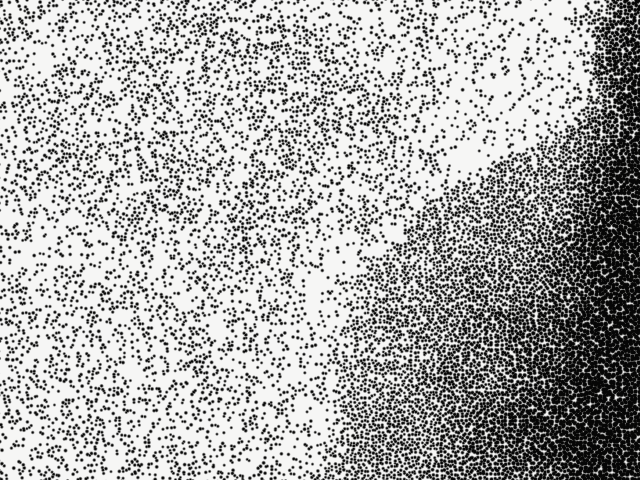
This texture is drawn by a WebGL 1 fragment shader. Its source:

```glsl
precision highp float;
// Ink stipple on pale paper: sparse dots on the left, a dense curved shadow on the right.
// A tone field sets how likely each jittered grid cell holds a dot and how wide it is;
// in deep shade the dots swell and merge, leaving only pinholes of paper.

#define CELL 0.0075
#define DOT_RADIUS 0.39
#define DOT_SWELL 0.31
#define JITTER 0.86
#define SOFTNESS 0.0023
#define LIGHT_TONE 0.165
#define SHADE_TONE 0.37
#define CLUMPING 0.17
#define PAPER vec3(0.965, 0.965, 0.962)
#define INK vec3(0.025, 0.025, 0.022)

uniform vec2 u_resolution;

vec3 hash3(vec2 p) {
  vec3 q = fract(vec3(p.xyx) * vec3(0.1031, 0.1030, 0.0973));
  q += dot(q, q.yxz + 33.33);
  return fract((q.xxy + q.yzz) * q.zyx);
}

vec2 gradient(vec2 cell) {
  float angle = 6.2832 * hash3(cell + 71.0).x;
  return vec2(cos(angle), sin(angle));
}

float gradientNoise(vec2 p) {
  vec2 i = floor(p), f = fract(p);
  vec2 w = f * f * f * (f * (f * 6.0 - 15.0) + 10.0);
  float a = dot(gradient(i), f);
  float b = dot(gradient(i + vec2(1.0, 0.0)), f - vec2(1.0, 0.0));
  float c = dot(gradient(i + vec2(0.0, 1.0)), f - vec2(0.0, 1.0));
  float d = dot(gradient(i + 1.0), f - 1.0);
  return mix(mix(a, b, w.x), mix(c, d, w.x), w.y);
}

// Soft round patch, 1 at its centre
float patchAt(vec2 p, vec2 centre, float size) {
  vec2 d = (p - centre) / size;
  return exp(-dot(d, d));
}

// Soft stroke between two points
float strokeAt(vec2 p, vec2 a, vec2 b, float size) {
  vec2 ab = b - a;
  float t = clamp(dot(p - a, ab) / dot(ab, ab), 0.0, 1.0);
  return patchAt(p, a + ab * t, size);
}

// Left border of the shadow: a slow curve, then a shoulder to the right
float shadowBorder(float y) {
  float low = min(y, 0.6);
  return 0.67 + 0.56 * low * low
    + 0.335 * smoothstep(0.55, 0.78, y) + 0.12 * max(y - 0.78, 0.0);
}

// Wanted share of ink at a place
float inkTone(vec2 p) {
  float broad = gradientNoise(p * 8.0 + 3.7);
  float fine = gradientNoise(p * vec2(34.0, 26.0) + 19.0);

  // Sparse field with denser drifts and bare patches
  float light = LIGHT_TONE;
  light += 0.09 * strokeAt(p, vec2(0.41, 0.96), vec2(0.81, 0.755), 0.065);
  light += 0.05 * patchAt(p, vec2(0.60, 0.70), 0.09);
  light += 0.05 * patchAt(p, vec2(0.17, 0.67), 0.08);
  light += 0.05 * strokeAt(p, vec2(0.32, 0.59), vec2(0.56, 0.51), 0.09);
  light -= 0.08 * strokeAt(p, vec2(0.98, 0.70), vec2(1.18, 0.96), 0.15);
  light -= 0.05 * strokeAt(p, vec2(0.70, 0.47), vec2(0.59, 0.17), 0.09);
  light -= 0.03 * patchAt(p, vec2(0.10, 0.46), 0.12);
  light = max(light + CLUMPING * (0.45 * broad + fine), 0.035);

  // Shadow, deepening to the right edge and the lower right corner
  float inside = p.x - shadowBorder(p.y) + 0.05 * broad + 0.025 * fine;
  float shade = SHADE_TONE + 0.13 * smoothstep(0.0, 0.5, inside);
  shade += 0.45 * smoothstep(1.12, 1.36, p.x);
  shade += 0.30 * patchAt(p, vec2(1.28, 0.10), 0.36);
  shade += 0.10 * broad + 0.12 * fine;

  return mix(light, shade, smoothstep(-0.025, 0.055, inside));
}

void main() {
  vec2 p = gl_FragCoord.xy / u_resolution.y;
  vec2 home = floor(p / CELL);
  float nearest = 1.0;

  // Signed distance to the closest dot edge among neighbouring cells
  for (int j = -1; j <= 1; j++) {
    for (int i = -1; i <= 1; i++) {
      vec2 cell = home + vec2(float(i), float(j));
      vec3 rnd = hash3(cell + 11.0);
      vec3 vary = hash3(cell + 213.0);
      float tone = inkTone((cell + 0.5) * CELL);
      float radius = DOT_RADIUS * mix(0.8, 1.15, vary.x)
        + DOT_SWELL * smoothstep(0.42, 0.98, tone);
      vec2 centre = cell + 0.5 + JITTER * (rnd.xy - 0.5);
      float dist = (length(p / CELL - centre) - radius) * CELL;
      if (rnd.z < tone * 2.1) nearest = min(nearest, dist);
    }
  }

  float soft = max(SOFTNESS, 0.75 / u_resolution.y);
  float ink = 1.0 - smoothstep(-soft, soft, nearest);
  gl_FragColor = vec4(mix(PAPER, INK, ink), 1.0);
}
```
